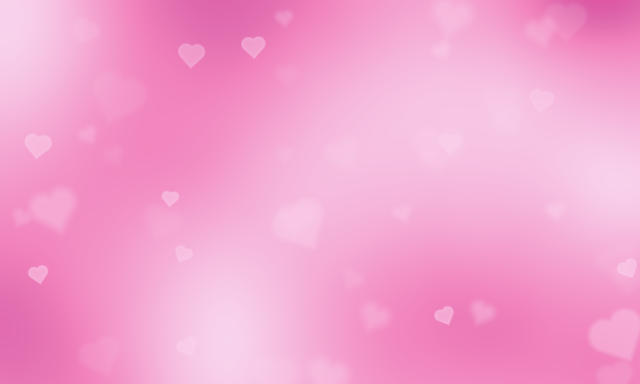
Give the GLSL for this background, as a WebGL 2 fragment shader.

```glsl
#version 300 es
precision highp float;
// Soft pink backdrop of blurred light and dark glows with scattered translucent hearts.

uniform vec2 u_resolution;
out vec4 fragColor;

const float BASE_TONE = 0.63;
const float CLOUD_STRENGTH = 0.010;
const vec3 HEART_COLOR = vec3(0.985, 0.845, 0.935);
const int HEART_COUNT = 44;
const float HEART_MIN = 0.036;
const float HEART_MAX = 0.120;
const float HEART_TILT = 0.55;
const float HEART_JITTER = 0.22;
const float CRISP_SHARE = 0.22;
const float CRISP_BLUR = 0.003;
const vec2 SOFT_BLUR = vec2(0.009, 0.022);
const vec2 SOFT_ALPHA = vec2(0.12, 0.42);
const vec2 CRISP_ALPHA = vec2(0.28, 0.46);

vec4 hash4(float n) {
    vec4 q = fract(n * vec4(0.1031, 0.1030, 0.0973, 0.1099));
    q += dot(q, q.wzxy + 33.33);
    return fract((q.xxyz + q.yzzw) * q.zywx);
}

float glow(vec2 p, vec2 center, vec2 radius) {
    vec2 d = (p - center) / radius;
    return exp(-dot(d, d));
}

// Broad light and dark areas, in units of canvas height
float backdropTone(vec2 p) {
    float t = BASE_TONE;
    t += 0.21 * glow(p, vec2(0.03, 0.95), vec2(0.23, 0.32));
    t -= 0.25 * glow(p, vec2(0.58, 1.02), vec2(0.33, 0.27));
    t -= 0.32 * glow(p, vec2(1.55, 1.04), vec2(0.23, 0.19));
    t += 0.15 * glow(p, vec2(1.20, 0.70), vec2(0.40, 0.27));
    t += 0.16 * glow(p, vec2(1.65, 0.52), vec2(0.22, 0.17));
    t -= 0.10 * glow(p, vec2(0.40, 0.58), vec2(0.28, 0.20));
    t += 0.07 * glow(p, vec2(0.82, 0.55), vec2(0.22, 0.25));
    t -= 0.20 * glow(p, vec2(0.00, 0.15), vec2(0.25, 0.32));
    t -= 0.07 * glow(p, vec2(0.25, -0.05), vec2(0.20, 0.20));
    t += 0.19 * glow(p, vec2(0.58, 0.10), vec2(0.23, 0.30));
    t -= 0.14 * glow(p, vec2(1.18, 0.16), vec2(0.28, 0.20));
    t -= 0.10 * glow(p, vec2(1.60, 0.03), vec2(0.30, 0.20));
    return t;
}

// Layered sines for faint cloudiness
float clouds(vec2 p) {
    float sum = 0.0;
    float amp = 1.0;
    for (int i = 0; i < 3; i++) {
        p = mat2(0.8, 0.6, -0.6, 0.8) * p * 1.7 + 1.3;
        sum += amp * sin(4.0 * p.x + 1.5 * sin(3.0 * p.y)) * sin(3.5 * p.y);
        amp *= 0.6;
    }
    return sum;
}

// The tone is the green level; red and blue follow it
vec3 pinkRamp(float t) {
    float red = mix(0.87, 0.95, smoothstep(0.38, 0.54, t)) + 0.08 * max(t - 0.54, 0.0);
    return vec3(red, t, 0.70 + 0.60 * (t - 0.45));
}

// Signed distance to a unit heart with its tip at the origin
float heartDistance(vec2 p) {
    p.x = abs(p.x);
    if (p.x + p.y > 1.0) return length(p - vec2(0.25, 0.75)) - 0.35355;
    vec2 a = p - vec2(0.0, 1.0);
    vec2 b = p - 0.5 * max(p.x + p.y, 0.0);
    return sqrt(min(dot(a, a), dot(b, b))) * sign(p.x - p.y);
}

void main() {
    vec2 p = gl_FragCoord.xy / u_resolution.y;
    float aspect = u_resolution.x / u_resolution.y;
    float pixel = 1.0 / u_resolution.y;

    vec3 color = pinkRamp(backdropTone(p) + CLOUD_STRENGTH * clouds(p));

    // Hearts spread by a low-discrepancy sequence with jitter
    for (int i = 0; i < HEART_COUNT; i++) {
        float n = float(i) + 1.0;
        vec4 place = hash4(n * 7.31);
        vec4 look = hash4(n * 3.17 + 91.0);
        vec2 center = fract(n * vec2(0.7549, 0.5698) + HEART_JITTER * place.xy);
        center.x *= aspect;

        bool crisp = look.x < CRISP_SHARE;
        float grow = crisp ? 0.3 * look.y : look.y * look.y;
        float size = mix(HEART_MIN, HEART_MAX, grow);
        float blur = crisp ? CRISP_BLUR : mix(SOFT_BLUR.x, SOFT_BLUR.y, look.z);
        vec2 alphaRange = crisp ? CRISP_ALPHA : SOFT_ALPHA;
        float alpha = mix(alphaRange.x, alphaRange.y, look.w);

        float angle = HEART_TILT * (2.0 * place.z - 1.0);
        float c = cos(angle);
        float s = sin(angle);
        vec2 q = mat2(c, -s, s, c) * (p - center) / size + vec2(0.0, 0.55);
        float edge = max(blur, pixel);
        float d = heartDistance(q) * size;
        float cover = 1.0 - smoothstep(-edge, edge, d);
        float rim = crisp ? 0.25 * exp(-abs(d + edge) / edge) : 0.0;
        color = mix(color, HEART_COLOR, cover * alpha * (1.0 + rim));
    }

    fragColor = vec4(color, 1.0);
}
```
